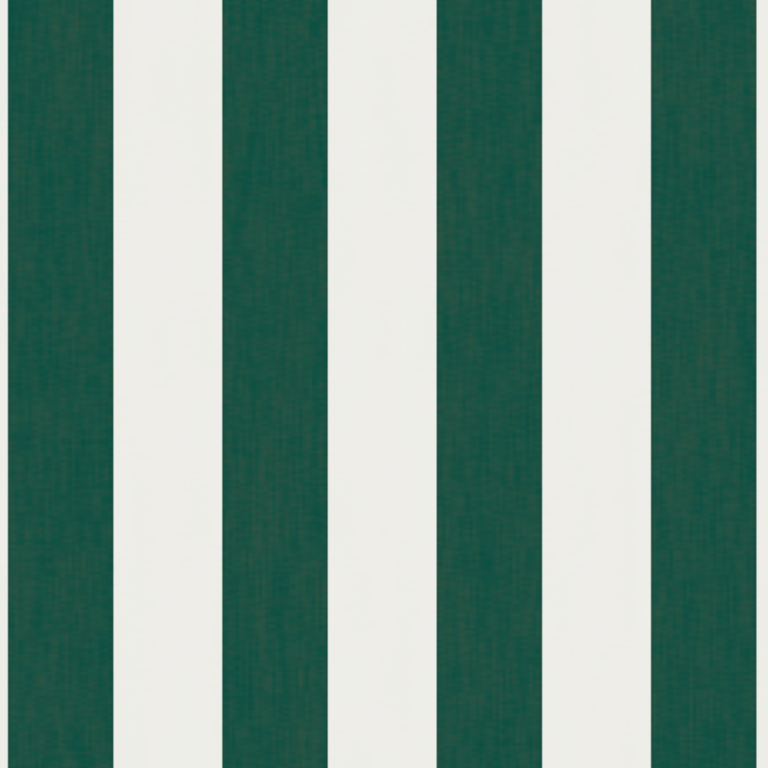
Reproduce this pattern procedurally as a Shadertoy shader.

```glsl
// Woven awning cloth: broad green vertical stripes on off-white, with faint thread variation.

// Sine-free hash of a lattice point, 0 to 1
float hash(vec2 p) {
    vec3 q = fract(vec3(p.xyx) * 0.1031);
    q += dot(q, q.yzx + 33.33);
    return fract((q.x + q.y) * q.z);
}

// Smooth value noise, 0 to 1
float noise(vec2 p) {
    vec2 cell = floor(p), f = fract(p);
    f = f * f * (3.0 - 2.0 * f);
    return mix(mix(hash(cell), hash(cell + vec2(1, 0)), f.x),
               mix(hash(cell + vec2(0, 1)), hash(cell + vec2(1, 1)), f.x), f.y);
}

void mainImage(out vec4 fragColor, in vec2 fragCoord) {
    vec2 uv = fragCoord / iResolution.y;

    // Signed distance to the nearest green stripe, negative inside
    float period = 0.2791;
    float fromCentre = abs(mod(uv.x - 0.0790 + 0.5 * period, period) - 0.5 * period);
    float stripeDist = fromCentre - 0.0686;
    float edge = max(0.0016, 0.75 / iResolution.y);
    float stripe = 1.0 - smoothstep(-edge, edge, stripeDist);

    // Long warp fibres, short weft flecks and broad mottling, each centred on zero
    float warp = noise(uv * vec2(230.0, 26.0)) - 0.5;
    float weft = noise(uv * vec2(110.0, 260.0) + 57.0) - 0.5;
    float fleck = noise(uv * 240.0 + 131.0) - 0.5;
    float mottle = noise(uv * vec2(38.0, 9.0) + 211.0) - 0.5;

    // Green yarn drifts between teal and a warmer olive
    float hue = 0.5 * warp + 0.4 * weft + 0.5 * fleck + 0.4 * mottle;
    vec3 green = vec3(0.105, 0.322, 0.264) + hue * vec3(0.075, -0.025, -0.035);
    green += 0.022 * (warp + weft) + 0.012 * mottle;
    green *= 1.0 - 0.08 * smoothstep(-0.005, 0.0, stripeDist);

    // Off-white yarn is nearly even
    vec3 white = vec3(0.932, 0.930, 0.912) + 0.006 * (mottle + 0.5 * weft);

    fragColor = vec4(mix(white, green, stripe), 1.0);
}
```
